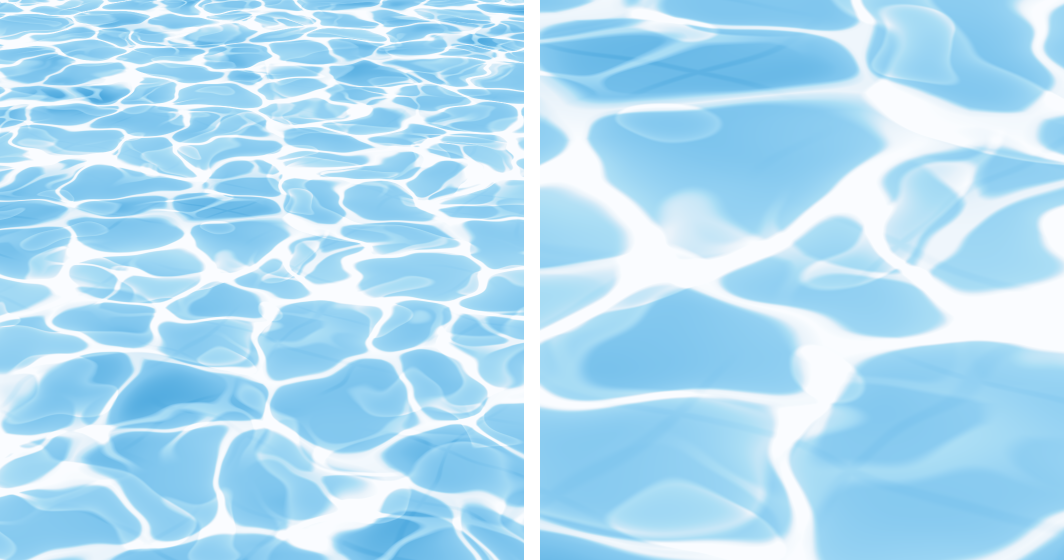
Left, the full canvas; right, a detail of the centre.
This texture is drawn by a Shadertoy shader. Its source:

```glsl
// Perspective of the water plane
const float HORIZON = 1.6;
const vec2 PLANE_SCALE = vec2(6.0, 15.0);
// Web of light
const float CELL_JITTER = 0.82;
const float CORNER_ROUNDING = 0.34;
const float THIN_LINE = 0.055;
const float WIDE_LINE = 0.30;
// Tones
const float BASE_TONE = 0.21;
const float SWELL_TONE = 0.38;
const float HALO_TONE = 0.36;
const float FOLD_TONE = 0.42;
const float TILE_TONE = 0.07;
const int SAMPLES = 2;

const vec3 WATER[7] = vec3[7](
    vec3(0.30, 0.66, 0.87), vec3(0.49, 0.77, 0.93), vec3(0.58, 0.82, 0.95),
    vec3(0.67, 0.87, 0.96), vec3(0.80, 0.91, 0.97), vec3(0.91, 0.95, 0.98),
    vec3(0.98, 0.99, 1.00));
const float STOPS[7] = float[7](0.0, 0.21, 0.43, 0.63, 0.79, 0.92, 1.1);

vec2 hash2(vec2 p) {
    vec3 q = fract(p.xyx * vec3(0.1031, 0.1030, 0.0973));
    q += dot(q, q.yzx + 33.33);
    return fract((q.xx + q.yz) * q.zy);
}

float cornerSlope(vec2 cell, vec2 offset) {
    float angle = 6.2832 * hash2(cell).x;
    return dot(vec2(cos(angle), sin(angle)), offset);
}

// Gradient noise, about -0.7 to 0.7
float noise(vec2 p) {
    vec2 i = floor(p), f = fract(p);
    vec2 u = f * f * f * (f * (f * 6.0 - 15.0) + 10.0);
    vec2 e = vec2(1.0, 0.0);
    float low = mix(cornerSlope(i, f), cornerSlope(i + e, f - e), u.x);
    float high = mix(cornerSlope(i + e.yx, f - e.yx), cornerSlope(i + 1.0, f - 1.0), u.x);
    return mix(low, high, u.y);
}

vec2 warp(vec2 p) {
    return vec2(noise(p), noise(p + vec2(37.2, 11.7)));
}

// Distance to the borders of scattered cells, with rounded corners
float cellEdge(vec2 p) {
    vec2 cell = floor(p);
    vec3 nearest = vec3(9.0);
    for (int y = -1; y <= 1; y++)
    for (int x = -1; x <= 1; x++) {
        vec2 c = cell + vec2(x, y);
        float d = length(c + 0.5 + CELL_JITTER * (hash2(c) - 0.5) - p);
        if (d < nearest.x) nearest = vec3(d, nearest.xy);
        else if (d < nearest.y) nearest = vec3(nearest.x, d, nearest.y);
        else nearest.z = min(nearest.z, d);
    }
    vec2 gap = nearest.yz - nearest.x;
    float blend = max(CORNER_ROUNDING - abs(gap.x - gap.y), 0.0) / CORNER_ROUNDING;
    return gap.x - blend * blend * CORNER_ROUNDING * 0.25;
}

// Sheet of light: crisp rim, fading inwards
float fold(vec2 p, float level, float soft) {
    float n = noise(p) - level;
    return smoothstep(-soft, soft, n) * (0.22 + 0.78 * exp(-max(n, 0.0) * 16.0));
}

float waterTone(vec2 uv) {
    float depth = 1.0 / (HORIZON - uv.y);
    vec2 plane = vec2(uv.x * depth, depth) * PLANE_SCALE;
    float far = smoothstep(0.55, 1.0, uv.y);
    float soft = 0.02 + 0.03 * far;

    vec2 bend = warp(plane * 0.8);
    vec2 p = plane + 0.55 * bend + 0.16 * warp(plane * 2.3 + 5.0);

    // Slow swell of the blue, darker streaks far away
    float swell = noise(plane * 0.55 + 3.0) + 0.5 * noise(p * 1.3 + 19.0);
    float tone = BASE_TONE + SWELL_TONE * swell;
    tone += 0.08 * smoothstep(0.1, 0.5, uv.y);
    tone += far * (0.35 * noise(plane * vec2(0.45, 0.8) + 41.0) - 0.06);

    // Faint wavering joints of the floor
    vec2 floorPos = mat2(0.83, 0.56, -0.56, 0.83) * (plane + 0.3 * bend) * 1.4;
    vec2 joint = abs(fract(floorPos + 0.15 * warp(plane * 2.0)) - 0.5);
    float tile = 1.0 - smoothstep(0.01, 0.05, min(joint.x, joint.y));
    tone -= TILE_TONE * tile * (1.0 - far) * smoothstep(-0.15, 0.3, noise(plane + 71.0));

    // Overlapping sheets
    tone += FOLD_TONE * fold(p * 0.85 + 23.0, 0.16, soft);
    tone += 0.8 * FOLD_TONE * fold(p * 1.35 + 57.0, 0.24, soft);

    // Fine secondary web
    float fine = cellEdge(p * 1.45 + 0.5 * bend.yx + 13.0);
    float fineMask = smoothstep(-0.1, 0.35, noise(plane * 0.7 + 83.0));
    tone += 0.5 * fineMask * (1.0 - smoothstep(0.02, 0.13, fine));

    // Main web with swelling lines and a soft halo
    float edge = cellEdge(p);
    float spread = smoothstep(0.0, 0.6, noise(p * 1.1 + 7.0));
    float width = mix(THIN_LINE, WIDE_LINE, spread);
    float core = 1.0 - smoothstep(width * 0.45, width + 0.04, edge);
    tone += HALO_TONE * exp(-5.0 * max(edge, 0.0)) + 0.46 * core;
    return tone;
}

vec3 waterColor(float tone) {
    vec3 color = WATER[0];
    for (int i = 1; i < 7; i++)
        color = mix(color, WATER[i], clamp((tone - STOPS[i - 1]) / (STOPS[i] - STOPS[i - 1]), 0.0, 1.0));
    return color;
}

void mainImage(out vec4 fragColor, in vec2 fragCoord) {
    vec3 sum = vec3(0.0);
    for (int y = 0; y < SAMPLES; y++)
    for (int x = 0; x < SAMPLES; x++) {
        vec2 jitter = (vec2(x, y) + 0.5) / float(SAMPLES) - 0.5;
        vec2 uv = (fragCoord + jitter - vec2(0.5 * iResolution.x, 0.0)) / iResolution.y;
        sum += waterColor(waterTone(uv));
    }
    fragColor = vec4(sum / float(SAMPLES * SAMPLES), 1.0);
}
```
